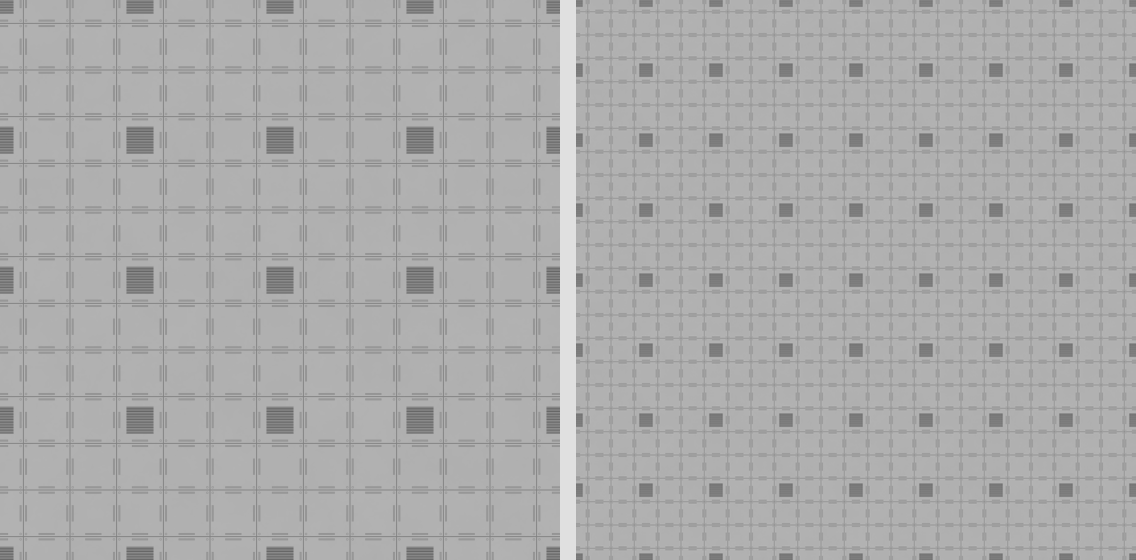
Left, the tile; right, the same tile 2 across and 2 down.
This pattern is drawn by a WebGL 1 fragment shader. Its source:

```glsl
precision highp float;
// Grey wall of square panels with edge slots, corner bolts and a louvred vent on every third panel.

uniform vec2 u_resolution;

#define PANELS 12.0
#define VENT_STEP 3.0
#define SEAM_HALF 0.009
#define SLOT_HALF vec2(0.174, 0.021)
#define EDGE_INSET 0.058
#define BOLT_RADIUS 0.027
#define VENT_HALF 0.29
#define SLATS 10.0
#define PANEL_GREY 0.692
#define SLOT_GREY 0.595
#define SEAM_GREY 0.49
#define MOTTLE 0.014

float hash(vec2 p) {
  vec3 h = fract(p.xyx * vec3(0.1031, 0.1030, 0.0973));
  h += dot(h, h.yzx + 33.33);
  return fract((h.x + h.y) * h.z);
}

// Value noise that wraps after a whole number of lattice cells.
float wrapNoise(vec2 uv, float period) {
  vec2 p = uv * period;
  vec2 i = floor(p);
  vec2 f = fract(p);
  f = f * f * (3.0 - 2.0 * f);
  vec2 a = mod(i, period);
  vec2 b = mod(i + 1.0, period);
  return mix(mix(hash(a), hash(vec2(b.x, a.y)), f.x),
             mix(hash(vec2(a.x, b.y)), hash(b), f.x), f.y);
}

float boxDistance(vec2 p, vec2 halfSize) {
  vec2 d = abs(p) - halfSize;
  return length(max(d, 0.0)) + min(max(d.x, d.y), 0.0);
}

float cover(float dist, float blur) {
  return 1.0 - smoothstep(-blur, blur, dist);
}

// Each slat is lit near its top and falls to a dark gap below.
float louvreGrey(float y) {
  float t = fract((y + VENT_HALF) / (2.0 * VENT_HALF) * SLATS);
  float lit = mix(0.46, 0.55, smoothstep(0.2, 0.9, t));
  return mix(0.37, lit, smoothstep(0.08, 0.3, t));
}

float wallGrey(vec2 uv, float blur) {
  vec2 p = uv * PANELS + 0.5;
  vec2 panel = mod(floor(p), PANELS);
  vec2 q = fract(p) - 0.5;
  vec2 edge = 0.5 - abs(q);

  // Plain surface with faint wear
  float wear = 0.5 * wrapNoise(uv, 18.0) + 0.3 * wrapNoise(uv, 61.0)
             + 0.2 * wrapNoise(uv, 230.0) - 0.5;
  float grey = PANEL_GREY + MOTTLE * wear + 0.006 * (hash(panel) - 0.5);

  // Slots along all four sides, slightly darker at the rim
  float slot = min(boxDistance(vec2(q.x, edge.y - EDGE_INSET), SLOT_HALF),
                   boxDistance(vec2(q.y, edge.x - EDGE_INSET), SLOT_HALF));
  float slotTone = SLOT_GREY - 0.025 * smoothstep(-0.016, -0.004, slot);
  grey = mix(grey, slotTone, cover(slot, blur));

  // Corner bolts with a darker ring
  float bolt = length(edge - EDGE_INSET) - BOLT_RADIUS;
  float boltTone = mix(0.655, 0.60, smoothstep(-0.018, -0.006, bolt));
  grey = mix(grey, boltTone, cover(bolt, blur));

  // Seams between panels
  float seam = min(edge.x, edge.y) - SEAM_HALF;
  grey = mix(grey, SEAM_GREY, cover(seam, blur));

  // Vents
  vec2 phase = mod(panel, VENT_STEP);
  float isVent = 1.0 - step(0.5, max(phase.x, phase.y));
  float vent = boxDistance(q, vec2(VENT_HALF));
  return mix(grey, louvreGrey(q.y), isVent * cover(vent, blur));
}

void main() {
  float blur = 0.25 * PANELS / min(u_resolution.x, u_resolution.y);
  float grey = 0.0;
  // Average a 3 by 3 grid of samples in each pixel
  for (int j = 0; j < 3; j++) {
    for (int i = 0; i < 3; i++) {
      vec2 shift = (vec2(float(i), float(j)) - 1.0) / 3.0;
      grey += wallGrey((gl_FragCoord.xy + shift) / u_resolution, blur);
    }
  }
  gl_FragColor = vec4(vec3(grey / 9.0), 1.0);
}
```
